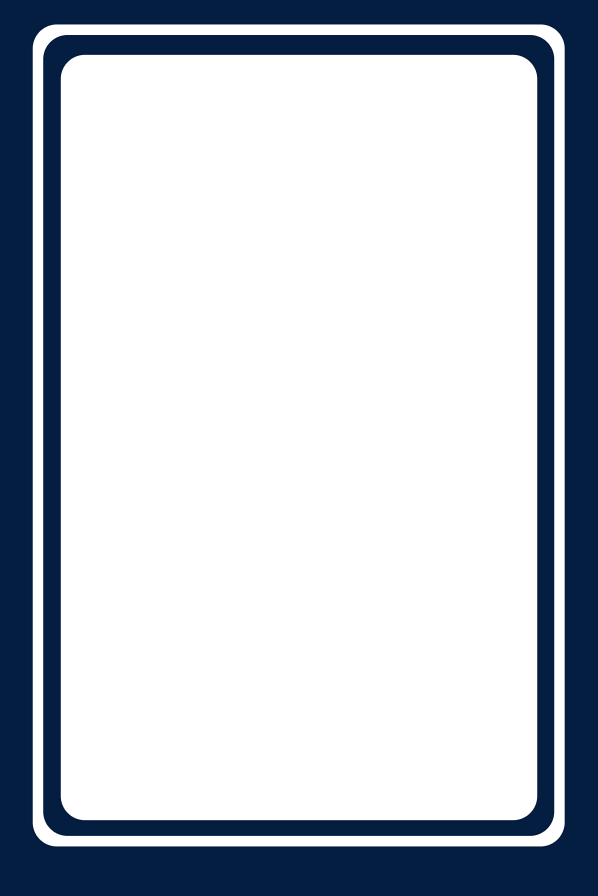
Give the GLSL for this background, as a Shadertoy shader.

```glsl
#define NAVY vec3(0.016, 0.118, 0.257)
#define DEEP_NAVY vec3(0.0, 0.07, 0.22)
#define WHITE vec3(1.0)
// Rectangles: left, bottom, right, top as fractions of the canvas
#define FRAME_OUTER vec4(0.0547, 0.0553, 0.9443, 0.9727)
#define FRAME_INNER vec4(0.0723, 0.0671, 0.9268, 0.9609)
#define PANEL vec4(0.1016, 0.0846, 0.8984, 0.9388)
// Lengths as fractions of the canvas height
#define CORNER_RADIUS 0.027
#define RIM_WIDTH 0.0025
#define RIM_STRENGTH 0.6

// Signed distance to a rounded rectangle, in canvas heights
float roundedRect(vec2 uv, vec4 rect, float aspect) {
    vec2 scale = vec2(aspect, 1.0);
    vec2 center = 0.5 * (rect.xy + rect.zw);
    vec2 halfSize = 0.5 * (rect.zw - rect.xy) * scale;
    vec2 q = abs((uv - center) * scale) - halfSize + CORNER_RADIUS;
    return length(max(q, 0.0)) + min(max(q.x, q.y), 0.0) - CORNER_RADIUS;
}

// Antialiased fill, one pixel wide at the edge
float coverage(float dist) {
    return clamp(0.5 - dist * iResolution.y, 0.0, 1.0);
}

void mainImage(out vec4 fragColor, in vec2 fragCoord) {
    vec2 uv = fragCoord / iResolution.xy;
    float aspect = iResolution.x / iResolution.y;

    // White band between two rounded rectangles, and the inner panel
    float frame = max(roundedRect(uv, FRAME_OUTER, aspect),
                     -roundedRect(uv, FRAME_INNER, aspect));
    float panel = roundedRect(uv, PANEL, aspect);
    float shapes = min(frame, panel);

    // Navy ground with a thin deeper rim beside the white shapes
    float rim = RIM_STRENGTH * (1.0 - smoothstep(0.0, RIM_WIDTH, shapes));
    vec3 ground = mix(NAVY, DEEP_NAVY, rim);

    fragColor = vec4(mix(ground, WHITE, coverage(shapes)), 1.0);
}
```
